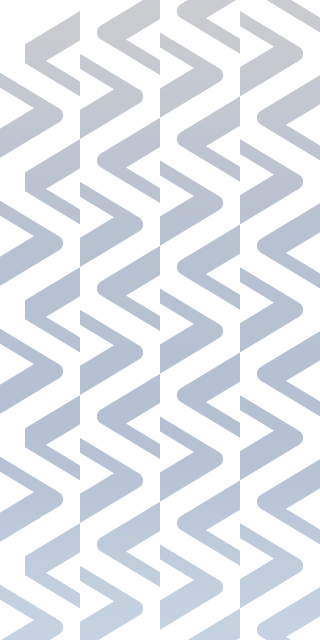
This pattern is drawn by a Shadertoy shader. Its source:

```glsl
// Interlocking left and right chevrons in stepped columns, filled with a soft vertical gradient.

// Lengths are in column widths, measured from the top left corner.
const float COLUMNS = 4.0;
const float PERIOD = 1.6;                // vertical repeat
const float STEP = PERIOD / 6.0;         // rise from one column to the next
const float HALF_HEIGHT = PERIOD / 3.0;  // half the open end of a chevron
const float FIRST_CENTRE = 1.472;
const float EDGE_SHIFT = 0.031;          // small lift of the leftmost chevrons
const float SLOPE = 0.604;
const float THIN_ARM = 0.1875;           // arm heights at the open end
const float THICK_ARM = 0.366;
const float TIP_RADIUS = 0.101;
const float NOTCH_RADIUS = 0.008;
const float LEFT_MARGIN = 0.3125;        // flat cut through the leftmost tips
const float FIRST_ROW = 0.0;             // limits on chevron centres
const float LAST_ROW = 8.25;

const vec3 PAPER = vec3(1.0);
const vec3 TOP_GREY = vec3(0.805, 0.805, 0.818);
const vec3 UPPER_BLUE = vec3(0.722, 0.758, 0.815);
const vec3 LOWER_BLUE = vec3(0.710, 0.757, 0.828);
const vec3 BASE_BLUE = vec3(0.775, 0.825, 0.882);

// Distance to a wedge opening toward -x, with a rounded tip.
float wedge(vec2 p, float halfHeight, float radius) {
    vec2 normal = normalize(vec2(SLOPE, 1.0));
    float apex = halfHeight / SLOPE - radius / normal.x;
    vec2 q = vec2(p.x - apex, abs(p.y));
    float along = dot(q, vec2(normal.y, -normal.x));
    return (along > 0.0 ? length(q) : dot(q, normal)) - radius;
}

// Chevron pointing toward +x, thin arm at negative y.
float chevron(vec2 p) {
    float notchShift = 0.5 * (THIN_ARM - THICK_ARM);
    float notchHalf = HALF_HEIGHT - 0.5 * (THIN_ARM + THICK_ARM);
    float outer = wedge(p, HALF_HEIGHT, TIP_RADIUS);
    float notch = wedge(p - vec2(0.0, notchShift), notchHalf, NOTCH_RADIUS);
    return max(max(outer, -notch), -p.x);
}

float nearestCentre(float y, float start) {
    return start + PERIOD * floor((y - start) / PERIOD + 0.5);
}

float pattern(vec2 p) {
    float column = floor(p.x);
    float x = p.x - column;
    float start = FIRST_CENTRE - STEP * column;
    bool isFirst = column < 0.5;

    // Right-pointing chevrons
    float centre = nearestCentre(p.y, start - (isFirst ? EDGE_SHIFT : 0.0));
    float right = centre < FIRST_ROW ? 1.0 : chevron(vec2(x, p.y - centre));

    // Left-pointing chevrons, turned by half a revolution
    centre = nearestCentre(p.y, start - STEP - HALF_HEIGHT);
    float left = centre > LAST_ROW ? 1.0 : chevron(vec2(1.0 - x, centre - p.y));
    if (isFirst) left = max(left, LEFT_MARGIN - x);

    return min(right, left);
}

vec3 gradient(float depth) {
    vec3 colour = mix(TOP_GREY, UPPER_BLUE, smoothstep(-0.1, 0.42, depth));
    colour = mix(colour, LOWER_BLUE, smoothstep(0.35, 0.6, depth));
    return mix(colour, BASE_BLUE, smoothstep(0.65, 1.02, depth));
}

void mainImage(out vec4 fragColor, in vec2 fragCoord) {
    float pixel = COLUMNS / iResolution.x;
    vec2 p = vec2(fragCoord.x, iResolution.y - fragCoord.y) * pixel;
    float coverage = clamp(0.5 - pattern(p) / pixel, 0.0, 1.0);
    vec3 ink = gradient(1.0 - fragCoord.y / iResolution.y);
    fragColor = vec4(mix(PAPER, ink, coverage), 1.0);
}
```
